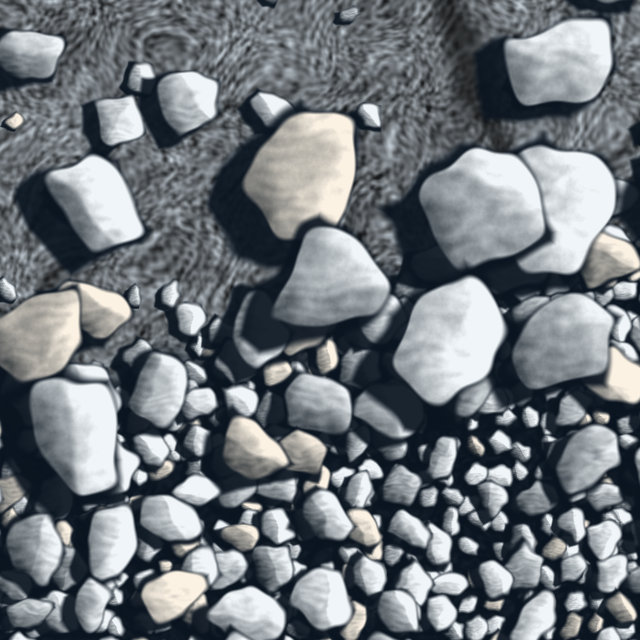
Give the GLSL for this texture, as a WebGL 1 fragment shader.

```glsl
precision highp float;
// Sunlit gravel: angular pale stones with dark shadows on rough grey ground.
uniform vec2 u_resolution;

const vec2 SUN = vec2(0.87, 0.49);
const vec3 SHADOW = vec3(0.04, 0.08, 0.125);

vec2 hash2(vec2 p) {
  return fract(sin(vec2(dot(p, vec2(127.1, 311.7)), dot(p, vec2(269.5, 183.3)))) * 43758.5);
}

// Gradient noise, roughly -0.7 to 0.7
float noise(vec2 p) {
  vec2 i = floor(p), f = fract(p);
  vec2 u = f * f * f * (f * (f * 6.0 - 15.0) + 10.0);
  float a = dot(hash2(i) * 2.0 - 1.0, f);
  float b = dot(hash2(i + vec2(1, 0)) * 2.0 - 1.0, f - vec2(1, 0));
  float c = dot(hash2(i + vec2(0, 1)) * 2.0 - 1.0, f - vec2(0, 1));
  float d = dot(hash2(i + 1.0) * 2.0 - 1.0, f - 1.0);
  return mix(mix(a, b, u.x), mix(c, d, u.x), u.y);
}

float fbm(vec2 p) {
  float sum = 0.0, amp = 0.6;
  for (int i = 0; i < 4; i++) {
    sum += amp * noise(p);
    p = mat2(1.6, 1.2, -1.2, 1.6) * p + 7.3;
    amp *= 0.6;
  }
  return sum;
}

// Height above the sloping line where the gravel bed ends
float slopeHeight(vec2 uv) {
  return uv.y - 0.25 * (uv.x - 0.5);
}

// Fibrous ground, fading to dark gaps under the gravel
vec3 ground(vec2 uv) {
  vec2 warp = vec2(noise(uv * 9.0), noise(uv * 9.0 + 40.0));
  vec2 along = mat2(0.8, 0.6, -0.6, 0.8) * uv;
  float tone = 0.43 + 0.25 * fbm(uv * 8.0)
    + 0.42 * noise(along * vec2(80.0, 34.0) + 5.0 * warp)
    + 0.34 * noise(uv * 105.0 + 4.0 * warp);
  float groove = abs(uv.x - 0.72 - 0.35 * (0.95 - uv.y) + 0.06 * warp.x);
  tone *= 1.0 - 0.6 * (1.0 - smoothstep(0.005, 0.045, groove)) * smoothstep(0.6, 0.7, uv.y);
  vec3 soil = max(tone, 0.1) * vec3(0.95, 1.0, 1.04);
  float bare = smoothstep(0.44, 0.56, slopeHeight(uv) + 0.12 * warp.y);
  return mix(SHADOW + 0.1 * max(tone - 0.3, 0.0), soil, bare);
}

// One jittered layer of stones, drawn right to left so stones cover shadows
void layStones(inout vec3 col, vec2 uv, float cell, float seed, vec2 band, float fill, float stray) {
  vec2 p = uv / cell;
  p += 0.13 * vec2(noise(p * 2.7 + seed), noise(p * 2.7 + seed + 31.0));
  float soft = 0.0035 / cell;
  for (int x = 0; x < 3; x++) {
    for (int y = 0; y < 3; y++) {
      vec2 id = floor(p) + 1.0 - vec2(float(x), float(y));
      vec2 r = hash2(id + seed), s = hash2(id + seed + 17.3);
      vec2 centre = id + 0.5 + 0.5 * (r - 0.5);
      float h = slopeHeight(centre * cell);
      float chance = smoothstep(band.x - 0.05, band.x + 0.05, h)
        * (1.0 - smoothstep(band.y - 0.05, band.y + 0.05, h));
      if (hash2(id + seed + 5.7).x > mix(stray, fill, chance)) continue;

      // Rounded polygon from half-planes; the weights also give a surface slope
      float size = mix(0.43, 0.62, s.x), axis = 6.2832 * s.y;
      vec2 q = (p - centre) / size, slope = vec2(0.0);
      float sum = 0.0, shadeDist = -9.0;
      for (int k = 0; k < 7; k++) {
        vec2 e = hash2(id * 7.0 + seed + float(k) * 1.37);
        float a = (float(k) + 0.75 * e.x) * 0.8976;
        vec2 n = vec2(cos(a), sin(a));
        float reach = length(vec2(cos(a - axis), 0.66 * sin(a - axis))) * mix(0.7, 1.08, e.y);
        float edge = dot(q, n) - reach;
        float w = exp(12.0 * edge);
        sum += w;
        slope += w * n;
        shadeDist = max(shadeDist, edge - max(0.0, -0.5 * dot(n, SUN)));
      }
      float d = log(sum) / 12.0;
      col = mix(col, SHADOW, 0.93 * (1.0 - smoothstep(-0.05, 0.07 + soft, shadeDist)));

      // Bevelled sides and one ridge between two faces
      vec2 ridge = vec2(cos(axis + 1.3), sin(axis + 1.3));
      float face = smoothstep(-0.07, 0.07, dot(q, ridge) - 0.5 * (r.x - 0.5)) - 0.5;
      slope = slope / sum * 0.85 * smoothstep(-0.6, 0.0, d) + ridge * face * 0.65;
      float grain = 0.2 * fbm(uv * 32.0 + seed) + 0.16 * noise(q * vec2(3.0, 7.0) + id * 3.1);
      float tone = mix(0.6, 0.94, fract(r.x * 17.0)) + 0.36 * dot(slope, SUN) + grain;
      tone = clamp(tone, 0.17, 0.96);
      vec3 tint = mix(vec3(0.98, 1.0, 1.01), vec3(1.03, 0.99, 0.93), step(0.82, fract(r.y * 23.0)));
      vec3 stone = tone * tint + vec3(-0.04, 0.0, 0.035) * (1.0 - tone);
      col = mix(col, stone, 1.0 - smoothstep(-soft, soft, d * size));
    }
  }
}

void main() {
  vec2 uv = gl_FragCoord.xy / u_resolution;
  vec3 col = ground(uv);
  layStones(col, uv, 0.040, 3.0, vec2(-1.0, 0.50), 0.95, 0.03);
  layStones(col, uv, 0.066, 11.0, vec2(-1.0, 0.54), 0.75, 0.05);
  layStones(col, uv, 0.110, 23.0, vec2(-1.0, 0.58), 0.62, 0.10);
  layStones(col, uv, 0.205, 41.0, vec2(0.34, 0.80), 0.72, 0.0);
  gl_FragColor = vec4(clamp(col, 0.0, 1.0), 1.0);
}
```
